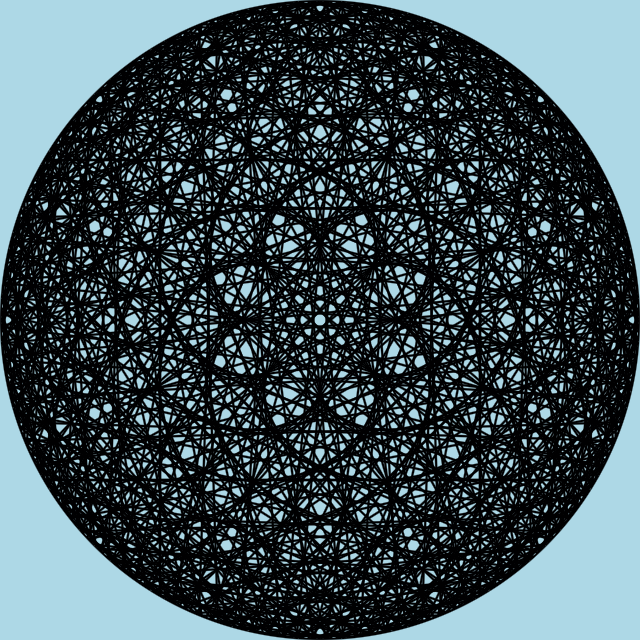
A three.js fragment shader for this pattern:

```glsl
// Draws a times-table string circle: 600 black chords i -> 137 i on a pale blue ground.
varying vec2 vUv;

const float PI = 3.14159265;
const float POINTS = 600.0;      // pegs around the rim
const float MULTIPLIER = 137.0;  // peg i is tied to peg MULTIPLIER * i
const int SECTOR_CHORDS = 75;    // chords in one eighth of the figure
const float RADIUS = 0.5;
const float THREAD_WIDTH = 0.0035;
const float SOFTNESS = 0.00195;
const vec3 PAPER = vec3(0.678, 0.847, 0.902);
const vec3 INK = vec3(0.0, 0.0, 0.004);

vec2 rotate(vec2 p, float angle) {
  float c = cos(angle);
  float s = sin(angle);
  return vec2(c * p.x - s * p.y, s * p.x + c * p.y);
}

// Light left after one thread at the given distance
float threadGap(float dist, float width, float softness) {
  return 1.0 - clamp((0.5 * width - abs(dist)) / softness + 0.5, 0.0, 1.0);
}

// A chord and its half-turn copy share one normal
float chordPairGap(vec2 p, vec2 normal, float offset) {
  float along = dot(p, normal);
  return threadGap(along - offset, THREAD_WIDTH, SOFTNESS)
       * threadGap(along + offset, THREAD_WIDTH, SOFTNESS);
}

// Light passing through every chord, using the eightfold symmetry
float stringFigure(vec2 p, float radius) {
  vec2 p1 = rotate(p, 0.25 * PI);
  vec2 p2 = vec2(-p.y, p.x);
  vec2 p3 = vec2(-p1.y, p1.x);
  float light = 1.0;
  for (int i = 0; i < SECTOR_CHORDS; i++) {
    float halfStep = float(i) * PI / POINTS;
    float direction = (MULTIPLIER + 1.0) * halfStep;
    float offset = radius * cos((MULTIPLIER - 1.0) * halfStep);
    vec2 normal = vec2(cos(direction), sin(direction));
    light *= chordPairGap(p, normal, offset) * chordPairGap(p1, normal, offset)
           * chordPairGap(p2, normal, offset) * chordPairGap(p3, normal, offset);
  }
  return light;
}

void main() {
  vec2 p = vUv - 0.5;
  float disc = clamp((RADIUS - length(p)) / SOFTNESS + 0.5, 0.0, 1.0);
  float light = mix(1.0, stringFigure(p, RADIUS), disc);
  gl_FragColor = vec4(mix(INK, PAPER, light), 1.0);
}
```
